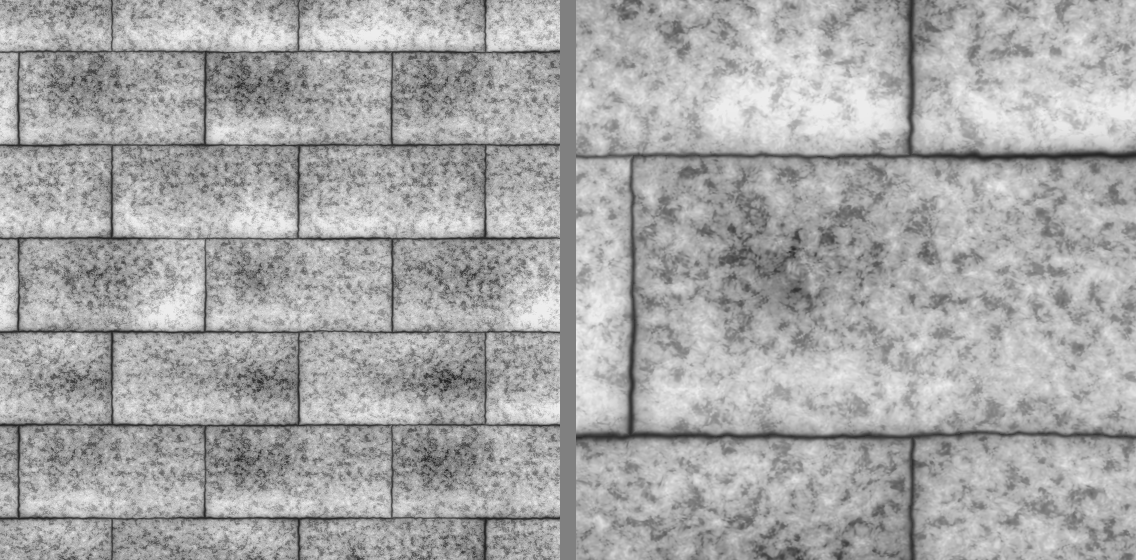
Left, the full canvas; right, a detail of the centre.
Write a Shadertoy shader that draws this texture.

```glsl
// Weathered grey stone blocks in running bond with thin dark joints.
#define ROWS 6.0            // courses down the canvas
#define BLOCK vec2(2.0, 1.0) // block size in course heights
#define COURSE_SHIFT 0.445  // height of the lowest joint
#define JOINT_SHIFT 0.2     // position of the first upright joint
#define JOINT_WIDTH 0.011   // soft half width of a joint
#define JOINT_TONE 0.12
#define STONE_TONE 0.705
#define STAIN_DEPTH 0.44
#define GRAIN_DEPTH 0.52
#define FLECK_DEPTH 0.09

float hash(vec2 p) {
    vec3 q = fract(vec3(p.xyx) * 0.1031);
    q += dot(q, q.yzx + 33.33);
    return fract((q.x + q.y) * q.z);
}

float noise(vec2 p) {
    vec2 cell = floor(p), f = fract(p);
    f = f * f * (3.0 - 2.0 * f);
    float low = mix(hash(cell), hash(cell + vec2(1.0, 0.0)), f.x);
    float high = mix(hash(cell + vec2(0.0, 1.0)), hash(cell + 1.0), f.x);
    return mix(low, high, f.y);
}

// Layered noise in 0..1; gain sets the strength of the finer layers
float fbm(vec2 p, float gain) {
    float sum = 0.0, total = 0.0, weight = 1.0;
    for (int i = 0; i < 4; i++) {
        sum += weight * noise(p);
        total += weight;
        weight *= gain;
        p = mat2(1.52, 1.14, -1.14, 1.52) * p + 17.3;
    }
    return sum / total;
}

// Stone surface of one block; local runs from 0 to BLOCK
float stoneTone(vec2 local, vec2 id) {
    // Courses alternate between two surfaces, with an occasional spare one
    float parity = mod(id.y, 2.0);
    float spare = step(0.72, hash(id + 41.0));
    vec2 q = local + vec2(23.0 + 31.0 * parity, 20.0 + 47.0 * spare);
    vec2 own = local + 9.0 * id + 150.0;
    float stain = mix(fbm(q * vec2(1.5, 2.3), 0.5), fbm(own * vec2(1.2, 1.8), 0.5), 0.45);
    float grain = fbm(q * vec2(17.0, 19.0), 0.8);

    // Pale foot and a dark weathered patch above the middle
    vec2 centre = vec2(mix(0.6, 1.4, parity) + 0.25 * spare, 0.6 - 0.1 * spare);
    vec2 away = (local - centre) / vec2(0.5, 0.24);
    float weathered = exp(-dot(away, away)) * (0.6 + 0.7 * hash(id + 87.0));
    float foot = (local.y - 0.17) / 0.17;
    float pale = exp(-foot * foot);

    // A small deep blotch on some blocks
    vec2 spotOffset = local - vec2(0.58, 0.55) + 0.15 * (grain - 0.5);
    float spot = step(0.78, hash(id + 13.0)) * exp(-dot(spotOffset, spotOffset) * 120.0);

    float contrast = mix(1.2, 0.8, stain) + 0.3 * weathered - 0.15 * pale;
    float fleck = 1.0 - smoothstep(0.28, 0.48, grain);
    return STONE_TONE + STAIN_DEPTH * 1.3 * (stain - 0.5)
         + GRAIN_DEPTH * contrast * (grain - 0.5)
         - FLECK_DEPTH * contrast * fleck
         + 0.09 * pale - 0.12 * weathered - 0.17 * spot;
}

void mainImage(out vec4 fragColor, in vec2 fragCoord) {
    vec2 p = fragCoord / iResolution.xy * ROWS;
    float pixel = ROWS / iResolution.y;

    // Slightly uneven joint lines
    vec2 wobble = vec2(noise(p * 2.0 + 5.0), noise(p * 2.0 + 60.0)) - 0.5;
    vec2 chips = vec2(noise(p * 24.0 + 30.0), noise(p * 24.0 + 90.0)) - 0.5;
    vec2 wall = p + 0.012 * wobble + 0.012 * chips;

    // Running bond layout
    wall.y -= COURSE_SHIFT;
    float course = floor(wall.y);
    wall.x -= JOINT_SHIFT + mod(course, 2.0) * 0.5 * BLOCK.x;
    vec2 id = floor(wall / BLOCK);
    vec2 local = wall - id * BLOCK;

    // Distance to the nearest horizontal and upright joint
    vec2 edge = min(local, BLOCK - local);
    float nearest = min(edge.x, edge.y);

    // Soft joint core, grime beside it and soot in the corners
    float wear = noise(p * 2.3 + 130.0);
    float width = length(vec2(JOINT_WIDTH * (0.7 + 0.6 * wear), 0.35 * pixel));
    float core = exp(-nearest * nearest / (width * width));
    float grime = (0.15 + 0.3 * wear) * exp(-nearest / 0.035);
    float soot = 0.4 * wear * exp(-length(edge) / 0.06);

    float tone = clamp(stoneTone(local, id), 0.15, 0.93);
    tone *= (1.0 - grime) * (1.0 - soot);
    tone = mix(tone, JOINT_TONE, core * (0.55 + 0.35 * wear));
    fragColor = vec4(vec3(tone), 1.0);
}
```
